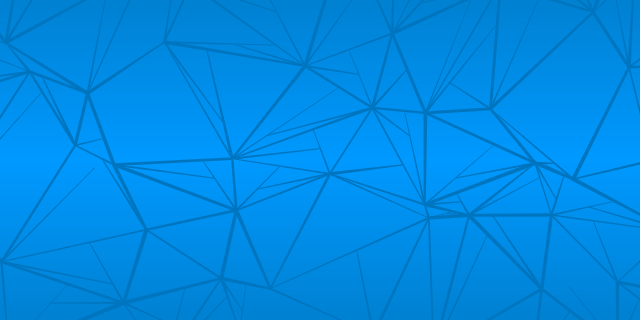
Reproduce this background procedurally as a Shadertoy shader.

```glsl
// Blue vertical glow crossed by an irregular web of tapered, shard-like lines.

const vec3 GLOW_COLOR = vec3(0.0, 0.60, 1.0);
const vec3 RIM_COLOR  = vec3(0.0, 0.505, 0.82);
const vec3 LINE_COLOR = vec3(0.0, 0.46, 0.75);

// Slanted lattice axes, in canvas heights
const vec2 AXIS_A = vec2(0.30, 0.05);
const vec2 AXIS_B = vec2(0.09, 0.25);
const float JITTER = 0.84;

float hash(vec2 p, float seed) {
    return fract(sin(dot(p, vec2(127.1, 311.7)) + seed * 74.7) * 43758.5453);
}

// Lattice corner, displaced at random
vec2 corner(vec2 id) {
    vec2 offset = vec2(hash(id, 1.0), hash(id, 2.0)) - 0.5;
    vec2 q = id + JITTER * offset;
    return q.x * AXIS_A + q.y * AXIS_B;
}

// Coverage of a segment whose half width runs from wa to wb
float taperedLine(vec2 p, vec2 a, vec2 b, float wa, float wb, float pixel) {
    vec2 ab = b - a;
    float t = clamp(dot(p - a, ab) / max(dot(ab, ab), 1e-5), 0.0, 1.0);
    float d = length(p - a - t * ab) - mix(wa, wb, t);
    return clamp(0.5 - d / pixel, 0.0, 1.0);
}

// Main edge: random weight and taper, occasionally left out
float edge(vec2 p, vec2 a, vec2 b, vec2 id, float seed, float pixel) {
    if (hash(id, seed) < 0.10) return 0.0;
    float w = mix(0.0026, 0.0066, hash(id, seed + 0.3));
    float thin = w * mix(0.4, 1.0, hash(id, seed + 0.6));
    bool flip = hash(id, seed + 0.8) < 0.5;
    return taperedLine(p, a, b, flip ? thin : w, flip ? w : thin, pixel);
}

// Splits triangle (tip, a, b) with a spoke and sometimes a thin side branch
float splitTriangle(vec2 p, vec2 tip, vec2 a, vec2 b, vec2 id, float seed, float pixel) {
    float pick = hash(id, seed);
    if (pick > 0.62) return 0.0;
    vec2 foot = mix(a, b, mix(0.2, 0.8, hash(id, seed + 0.2)));
    float w = mix(0.002, 0.005, hash(id, seed + 0.4));
    float ink = taperedLine(p, tip, foot, w, 0.4 * w, pixel);
    if (pick < 0.30) {
        vec2 joint = mix(tip, foot, mix(0.3, 0.75, hash(id, seed + 0.6)));
        ink = max(ink, taperedLine(p, a, joint, 0.0033, 0.0017, pixel));
    }
    return ink;
}

// All lines owned by one lattice cell
float cellLines(vec2 p, vec2 id, float pixel) {
    vec2 v00 = corner(id);
    vec2 v10 = corner(id + vec2(1, 0));
    vec2 v01 = corner(id + vec2(0, 1));
    vec2 v11 = corner(id + vec2(1, 1));
    float ink = edge(p, v00, v10, id, 3.0, pixel);
    ink = max(ink, edge(p, v00, v01, id, 5.0, pixel));
    ink = max(ink, edge(p, v10, v01, id, 7.0, pixel));
    ink = max(ink, splitTriangle(p, v00, v10, v01, id, 9.0, pixel));
    return max(ink, splitTriangle(p, v10, v01, v11, id, 11.0, pixel));
}

float shardWeb(vec2 p, float pixel) {
    vec2 cell = floor(inverse(mat2(AXIS_A, AXIS_B)) * p);
    float ink = 0.0;
    for (int j = -1; j <= 1; j++) {
        for (int i = -1; i <= 1; i++) {
            ink = max(ink, cellLines(p, cell + vec2(i, j), pixel));
        }
    }
    return ink;
}

void mainImage(out vec4 fragColor, in vec2 fragCoord) {
    float pixel = 1.0 / iResolution.y;
    vec2 p = fragCoord * pixel;

    // Brightest along the middle, fading evenly to both rims
    vec3 color = mix(GLOW_COLOR, RIM_COLOR, abs(2.0 * p.y - 1.0));
    color = mix(color, LINE_COLOR, shardWeb(p, pixel));
    fragColor = vec4(color, 1.0);
}
```
